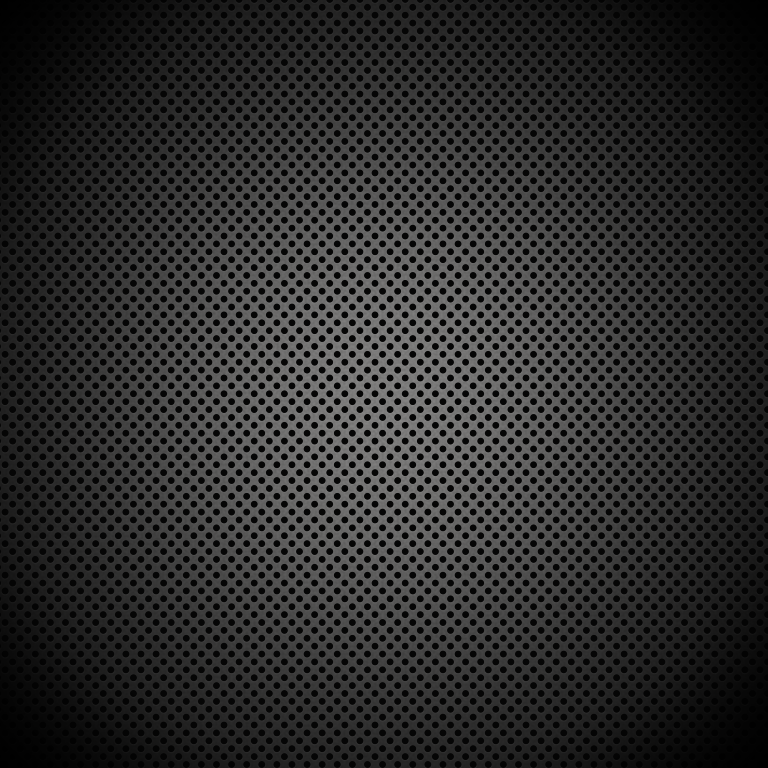
This pattern is drawn by a WebGL 1 fragment shader. Its source:

```glsl
precision highp float;

uniform vec2 u_resolution;

// Perforation
const vec2 HOLE_PITCH = vec2(0.01966, 0.02054);
const vec2 HOLE_ANCHOR = vec2(0.4883, 0.5078);
const float HOLE_RADIUS = 0.0044;
const float RIM_WIDTH = 0.0011;
const float RIM_STRENGTH = 0.035;

// Lighting
const vec2 GLOW_CENTER = vec2(0.5, 0.49);
const vec2 GLOW_SIZE = vec2(0.425, 0.445);
const float GLOW_LEVEL = 0.49;
const float VIGNETTE_START = 0.50;
const float VIGNETTE_END = 0.73;

// Surface
const vec3 METAL_TINT = vec3(1.0, 0.995, 0.99);
const vec3 HOLE_COLOR = vec3(0.018);
const float GRAIN_SCALE = 300.0;
const float GRAIN_AMOUNT = 0.12;

vec2 randomGradient(vec2 cell) {
  vec2 p = fract(cell * vec2(0.1031, 0.1130));
  p += dot(p, p.yx + 33.33);
  float angle = 6.2832 * fract((p.x + p.y) * p.x * 17.0);
  return vec2(cos(angle), sin(angle));
}

float gradientNoise(vec2 p) {
  vec2 i = floor(p);
  vec2 f = fract(p);
  vec2 u = f * f * (3.0 - 2.0 * f);
  float a = dot(randomGradient(i), f);
  float b = dot(randomGradient(i + vec2(1.0, 0.0)), f - vec2(1.0, 0.0));
  float c = dot(randomGradient(i + vec2(0.0, 1.0)), f - vec2(0.0, 1.0));
  float d = dot(randomGradient(i + 1.0), f - 1.0);
  return mix(mix(a, b, u.x), mix(c, d, u.x), u.y);
}

// Offset from the nearest point of a rectangular lattice
vec2 latticeOffset(vec2 p) {
  return (fract(p / HOLE_PITCH + 0.5) - 0.5) * HOLE_PITCH;
}

// Two interleaved lattices make the staggered rows
vec2 nearestHole(vec2 p) {
  vec2 even = latticeOffset(p - HOLE_ANCHOR);
  vec2 odd = latticeOffset(p - HOLE_ANCHOR - 0.5 * HOLE_PITCH);
  return dot(even, even) < dot(odd, odd) ? even : odd;
}

void main() {
  vec2 uv = gl_FragCoord.xy / u_resolution;
  float pixel = 1.0 / min(u_resolution.x, u_resolution.y);

  // Soft central glow fading into black corners
  vec2 fromGlow = (uv - GLOW_CENTER) / GLOW_SIZE;
  float light = GLOW_LEVEL * exp(-dot(fromGlow, fromGlow));
  float corner = length(uv - 0.5);
  float vignette = 1.0 - smoothstep(VIGNETTE_START, VIGNETTE_END, corner);

  // Grainy metal plate
  float grain = gradientNoise(uv * GRAIN_SCALE);
  vec3 color = METAL_TINT * light * (1.0 + GRAIN_AMOUNT * grain);

  // Lit lower rim around each hole
  vec2 offset = nearestHole(uv);
  float edge = length(offset) - HOLE_RADIUS;
  float facing = clamp(-offset.y / HOLE_RADIUS, 0.0, 1.0);
  float rim = facing * (1.0 - smoothstep(0.0, RIM_WIDTH + pixel, abs(edge)));
  color += RIM_STRENGTH * rim;

  // Punched holes
  float hole = 1.0 - smoothstep(-0.6 * pixel, 0.6 * pixel, edge);
  color = mix(color, HOLE_COLOR, hole);

  gl_FragColor = vec4(color * vignette, 1.0);
}
```
